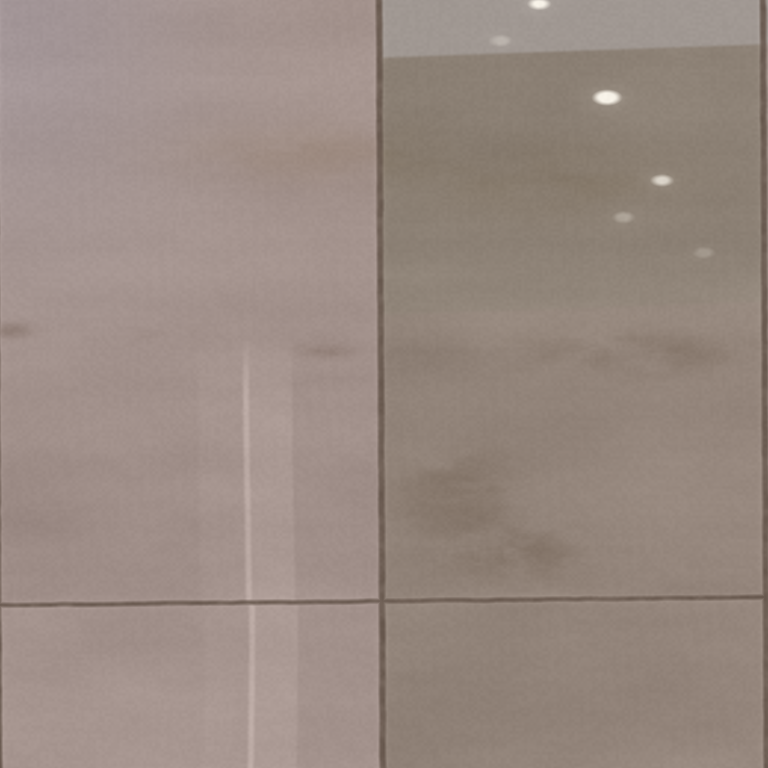
Reproduce this texture procedurally as a WebGL 2 fragment shader.

```glsl
#version 300 es
precision highp float;
// Glossy stone wall tiles, two across, with thin dark joints.
// Layered noise gives clouds, streaks and stains; soft-edged bands,
// a vertical strip and small glints form the reflections on top.

#define TILE vec2(0.5, 1.0)
#define JOINT_ORIGIN vec2(-0.004, 0.212)
#define JOINT_HALF vec2(0.0040, 0.0027)
#define JOINT_TILT vec2(-0.005, 0.0105)
#define ROSE vec3(0.645, 0.578, 0.555)
#define TAUPE vec3(0.565, 0.510, 0.470)
#define GROUT vec3(0.420, 0.360, 0.320)
#define STAIN vec3(0.085, 0.090, 0.100)
#define CLOUD 0.055
#define GRAIN 0.022

uniform vec2 u_resolution;
out vec4 outColor;

float hash(vec2 p) {
  return fract(sin(dot(p, vec2(127.1, 311.7))) * 43758.5453);
}

float noise(vec2 p) {
  vec2 i = floor(p), f = fract(p);
  f = f * f * (3.0 - 2.0 * f);
  return mix(mix(hash(i), hash(i + vec2(1, 0)), f.x),
             mix(hash(i + vec2(0, 1)), hash(i + vec2(1, 1)), f.x), f.y);
}

float fbm(vec2 p) {
  float sum = 0.0, amp = 0.5;
  for (int i = 0; i < 5; i++) {
    sum += amp * noise(p);
    p = p * 2.03 + 17.3;
    amp *= 0.5;
  }
  return sum;
}

// Soft elliptical spot
float blot(vec2 p, vec2 center, vec2 radius) {
  vec2 d = (p - center) / radius;
  return exp(-dot(d, d));
}

// One inside the interval a..b, with edges of softness s
float band(float x, float a, float b, float s) {
  return smoothstep(a - s, a + s, x) - smoothstep(b - s, b + s, x);
}

vec3 stone(vec2 p, vec2 id) {
  float shaded = mod(id.x, 2.0);
  vec2 q = p + id * 7.3;
  vec3 color = mix(ROSE, TAUPE, shaded);
  // Cool light at the upper left, darker toward the foot of the tile
  color += (1.0 - shaded) * vec3(0.0, 0.015, 0.045) * blot(p, vec2(0.0, 1.0), vec2(0.25, 0.3));
  color -= (1.0 - shaded) * 0.025 * band(p.y, 0.2, 0.48, 0.12);
  color += shaded * vec3(0.022, 0.018, 0.020) * smoothstep(0.55, 1.0, p.x) * smoothstep(0.65, 0.4, p.y);
  // Clouds and horizontal streaks
  color += CLOUD * (fbm(q * vec2(5.0, 9.0)) - 0.48);
  color += CLOUD * 0.6 * (fbm(q * vec2(3.0, 28.0)) - 0.48);
  // Brown veins and darker patches, broken up by noise
  float ragged = smoothstep(0.25, 0.7, fbm(q * vec2(14.0, 32.0)));
  float vein = blot(p, vec2(0.40, 0.80), vec2(0.16, 0.035)) * 0.65
             + blot(p, vec2(0.73, 0.765), vec2(0.17, 0.045)) * 0.45;
  color -= vein * (0.4 + 0.6 * ragged) * vec3(0.045, 0.055, 0.085);
  float patches = blot(p, vec2(0.60, 0.36), vec2(0.09, 0.055))
                + blot(p, vec2(0.68, 0.28), vec2(0.10, 0.04))
                + blot(p, vec2(0.80, 0.54), vec2(0.16, 0.025));
  color -= shaded * patches * ragged * STAIN * 0.75;
  // Row of small smudges
  for (int i = 0; i < 3; i++) {
    float k = float(i);
    vec2 center = vec2(0.01 + 0.207 * k, 0.57 - 0.006 * k * k);
    color -= (1.0 - shaded) * blot(p, center, vec2(0.035, 0.011)) * ragged * STAIN;
  }
  return color;
}

vec3 reflections(vec3 color, vec2 p, float px) {
  // Ceiling and dark wall, seen mostly in the right tile
  float right = smoothstep(0.494, 0.498, p.x);
  float level = p.y - 0.035 * (p.x - 0.5);
  color = mix(color, vec3(0.635, 0.605, 0.585), right * 0.9 * smoothstep(-0.003, 0.003, level - 0.925));
  color -= right * vec3(0.016, 0.006, 0.012) * band(level, 0.59, 0.925, 0.004);
  color += right * 0.022 * exp(-abs(level - 0.595) * 30.0) * step(level, 0.925);
  // Upright strip with a bright edge
  float x = p.x - 0.004 * step(p.y, 0.214) - 0.002 * sin(p.y * 9.0);
  float low = smoothstep(0.58, 0.48, p.y);
  color += low * 0.035 * band(x, 0.320, 0.382, 0.003);
  color += low * 0.015 * band(x, 0.260, 0.320, 0.006);
  color += low * 0.065 * band(x, 0.318, 0.326, 0.003);
  // Two receding rows of lamps
  for (int i = 0; i < 8; i++) {
    float k = mod(float(i), 4.0), row = floor(float(i) / 4.0);
    vec2 center = vec2(0.702 + 0.097 * k - 0.0085 * k * k, 0.995 - 0.129 * k + 0.007 * k * k);
    center -= row * vec2(0.050, 0.048);
    float power = mix(1.0 - 0.22 * abs(k - 1.0) * k * 0.6, 0.3 * (1.0 - mod(k, 2.0)), row);
    vec2 size = vec2(0.015, 0.008) * (0.7 + 0.3 * step(abs(k - 1.0) + row, 0.5));
    float d = (length((p - center) / size) - 1.0) * size.y;
    float glow = 0.12 * blot(p, center, size * 2.0);
    color = mix(color, vec3(0.97, 0.95, 0.91), power * max(glow, smoothstep(0.003 + px, -0.003, d)));
  }
  return color;
}

void main() {
  vec2 p = gl_FragCoord.xy / u_resolution;
  float px = 1.0 / min(u_resolution.x, u_resolution.y);

  // Slightly tilted tile grid
  vec2 grid = (p - JOINT_ORIGIN - JOINT_TILT * (p.yx - vec2(0.5, 0.0))) / TILE;
  vec2 fromJoint = (fract(grid + 0.5) - 0.5) * TILE;
  vec3 color = reflections(stone(p, floor(grid)), p, px);

  // Joints with worn edges and a faint pale bevel
  vec2 wear = 0.0012 * (vec2(noise(p.yx * 60.0), noise(p * 60.0 + 9.0)) - 0.5);
  vec2 d = abs(fromJoint + wear) - JOINT_HALF;
  vec2 bevel = exp(-abs(d - 0.002) * 500.0);
  color += 0.03 * max(bevel.x, bevel.y);
  vec2 line = 1.0 - smoothstep(-0.0015 - px, 0.0015 + px, d);
  vec3 grout = GROUT + 0.06 * (noise(p * 90.0) - 0.5);
  color = mix(color, grout, 0.95 * max(line.x, line.y));

  color += GRAIN * (noise(p * 260.0) - 0.5);
  outColor = vec4(clamp(color, 0.0, 1.0), 1.0);
}
```
